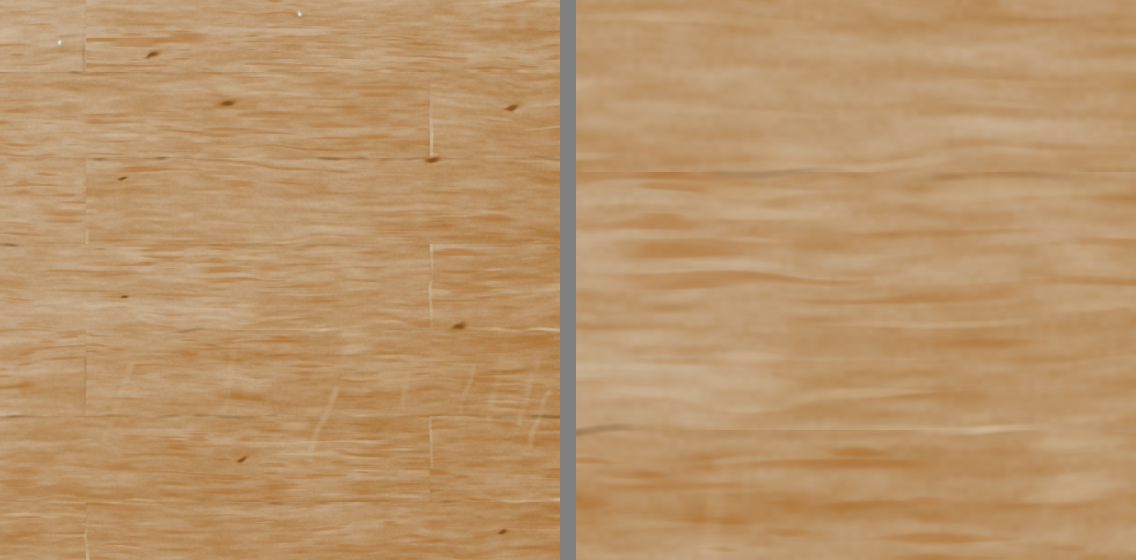
Left: the whole. Right: its middle third, enlarged.
This texture is drawn by a Shadertoy shader. Its source:

```glsl
// Worn, pale oak planks laid in a half-offset running bond, about 6.5 rows tall.
// Each plank shifts its own stretched-noise grain; broken seams, knots, scratches
// and bright flecks are layered on top with distance functions.

const float ROW_HEIGHT = 0.1535;
const float PLANK_LENGTH = 1.23;
const vec2 BOND_ORIGIN = vec2(0.153, 0.104);

const vec3 HONEY = vec3(0.675, 0.475, 0.25);
const vec3 CREAM = vec3(0.768, 0.658, 0.53);
const vec3 AMBER = vec3(0.68, 0.43, 0.18);
const vec3 BARK = vec3(0.40, 0.24, 0.08);
const vec3 SCUFF = vec3(0.82, 0.74, 0.62);
const vec3 FLECK = vec3(0.80, 0.93, 0.96);

float hash(vec2 p) {
    vec3 q = fract(vec3(p.xyx) * 0.1031);
    q += dot(q, q.yzx + 33.33);
    return fract((q.x + q.y) * q.z);
}

vec2 hash2(float n, float seed) {
    return vec2(hash(vec2(n, seed)), hash(vec2(n + 17.0, seed + 5.0)));
}

float noise(vec2 p) {
    vec2 i = floor(p), f = fract(p);
    f = f * f * (3.0 - 2.0 * f);
    vec2 e = vec2(0.0, 1.0);
    return mix(mix(hash(i), hash(i + e.yx), f.x),
               mix(hash(i + e.xy), hash(i + e.yy), f.x), f.y);
}

float fbm(vec2 p) {
    float sum = 0.0, gain = 0.5;
    for (int i = 0; i < 4; i++) {
        sum += gain * noise(p);
        p = p * 2.03 + 7.1;
        gain *= 0.58;
    }
    return sum / 1.06;
}

float segment(vec2 p, vec2 a, vec2 b) {
    vec2 d = b - a;
    return length(p - a - d * clamp(dot(p - a, d) / dot(d, d), 0.0, 1.0));
}

// Soft line of a given half width around distance d
float line(float d, float width, float px) {
    return 1.0 - smoothstep(width * 0.2, width + px, abs(d));
}

// Short thin dashes along the grain, gathered in loose clusters
float dashes(vec2 p, vec2 scale, float low) {
    float cluster = smoothstep(0.35, 0.75, noise(p * vec2(4.0, 14.0) + 3.0));
    return cluster * smoothstep(low, 0.95, noise(p * scale));
}

// Wood colour: tone varies by plank, grain and position on the floor
vec3 wood(vec2 uv, vec2 plank) {
    vec2 p = uv + 9.0 * hash2(plank.x + 31.0, plank.y + 11.0);
    p.y += 0.026 * noise(p * vec2(3.5, 6.0)) + 0.007 * noise(p * vec2(16.0, 25.0));
    float tone = 0.53 + 0.18 * (hash(plank + 43.0) - 0.5);
    tone += 0.30 * (0.5 - uv.x) + 0.30 * (uv.y - 0.5);
    tone += 0.20 * exp(-9.0 * dot(uv - vec2(0.48, 0.6), uv - vec2(0.48, 0.6)));
    tone += 0.85 * (fbm(p * vec2(4.0, 40.0)) - 0.5);
    tone += 0.40 * (noise(p * vec2(22.0, 150.0)) - 0.5);
    tone += 0.22 * (noise(p * vec2(60.0, 190.0)) - 0.5);
    tone += 0.13 * (noise(uv * 230.0) - 0.5);
    vec3 color = mix(HONEY, CREAM, clamp(tone, -0.2, 1.1));
    color = mix(color, AMBER, 0.50 * dashes(p, vec2(11.0, 150.0), 0.62));
    color = mix(color, AMBER, 0.45 * dashes(p + 5.0, vec2(24.0, 170.0), 0.66));
    return mix(color, SCUFF, 0.42 * dashes(p + 40.0, vec2(15.0, 140.0), 0.66));
}

// Faint seam that fades out and returns: pale chipped lip beside a soft shadow
vec3 addSeam(vec3 color, float d, float along, float seed, float px) {
    float wear = noise(vec2(along * 9.0, seed));
    float chips = noise(vec2(along * 45.0, seed + 8.0));
    float rough = d + 0.006 * (noise(vec2(along * 25.0, seed + 3.0)) - 0.5);
    float shadow = line(rough + 0.0015, 0.003, px);
    float lip = line(rough - 0.0015, 0.003, px);
    color = mix(color, BARK, shadow * (0.03 + 0.5 * smoothstep(0.5, 0.9, wear) * chips * chips));
    return mix(color, SCUFF, lip * smoothstep(0.5, 0.15, wear) * (0.05 + 0.75 * chips));
}

// A few faint slanted scratches crowding the lower right
vec3 addScratches(vec3 color, vec2 uv, float px) {
    for (float i = 0.0; i < 8.0; i++) {
        vec2 r = hash2(i, 61.0);
        vec2 mid = vec2(0.98 - 0.015 * i * i - 0.03 * r.x, 0.33 - 0.1 * r.y * r.y);
        vec2 reach = (0.03 + 0.035 * r.x) * vec2(0.15 + 0.25 * r.y, 1.0);
        vec2 p = uv + vec2(0.008 * noise(uv * 35.0 + i), 0.0);
        float mark = line(segment(p, mid - reach, mid + reach), 0.004 + 0.004 * r.x, px);
        color = mix(color, SCUFF, mark * (0.12 + 0.2 * r.y) * (0.2 + 1.2 * noise(uv * 60.0)));
    }
    return color;
}

// Small dark knots with amber halos, then tiny bright flecks
vec3 addSpots(vec3 color, vec2 uv, float px) {
    for (float i = 0.0; i < 9.0; i++) {
        vec2 p = uv - hash2(i, 23.0);
        p.y -= 0.2 * p.x + 0.008 * (noise(uv * 70.0) - 0.5);
        float size = 0.006 + 0.012 * hash(vec2(i, 91.0));
        float d = length(p * vec2(1.0, 2.5));
        color = mix(color, AMBER, 0.55 * (1.0 - smoothstep(size * 0.5, size * 2.0, d)));
        color = mix(color, BARK, 0.7 * (1.0 - smoothstep(size * 0.2, size * 1.1 + px, d)));
        float speck = length(uv - hash2(i, 77.0)) + 0.003 * noise(uv * 300.0);
        color = mix(color, FLECK, step(i, 1.0) * line(speck, 0.006, px));
    }
    return color;
}

void mainImage(out vec4 fragColor, in vec2 fragCoord) {
    vec2 uv = fragCoord / iResolution.xy;
    float px = 1.0 / min(iResolution.x, iResolution.y);

    // Plank index and signed distance to its nearest edges
    float v = (uv.y - BOND_ORIGIN.y) / ROW_HEIGHT + 1.0;
    float row = floor(v);
    float u = (uv.x - BOND_ORIGIN.x) / PLANK_LENGTH - 0.5 * mod(row, 2.0);
    float edgeY = (v - floor(v + 0.5)) * ROW_HEIGHT;
    float edgeX = (u - floor(u + 0.5)) * PLANK_LENGTH;

    vec3 color = wood(uv, vec2(floor(u), row));
    color = addSeam(color, edgeY, uv.x, floor(v + 0.5) * 3.0, px);
    color = addSeam(color, edgeX, uv.y, 50.0, px);
    color = addScratches(color, uv, px);
    fragColor = vec4(addSpots(color, uv, px), 1.0);
}
```
